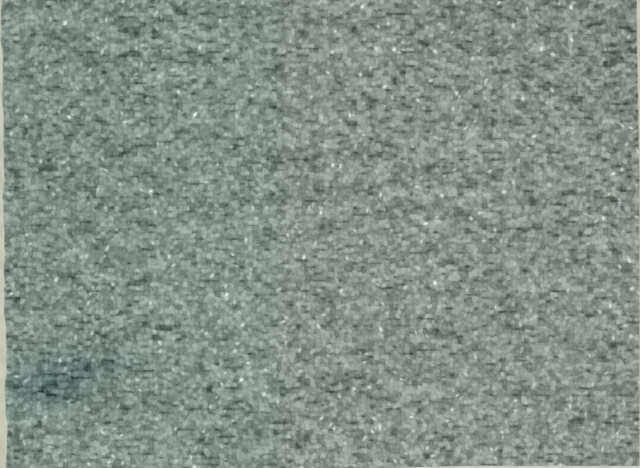
This texture is drawn by a Shadertoy shader. Its source:

```glsl
// Grey-green melange knit cloth with pale backing showing at its borders.
// Soft jittered grains carry random tones; stretched noise adds dark dashes,
// sparse glints add sparkle, and a dim smudge lies near the lower left.

const vec3 CLOTH = vec3(0.540, 0.570, 0.540);
const vec3 BACKING = vec3(0.78, 0.78, 0.72);
const vec3 COOL_TINT = vec3(-0.020, 0.002, 0.008);
const float STITCHES = 98.0; // grains per canvas height

float hash(vec2 p) {
    return fract(sin(dot(p, vec2(127.1, 311.7))) * 43758.545);
}

float valueNoise(vec2 p) {
    vec2 cell = floor(p);
    vec2 f = fract(p);
    f = f * f * (3.0 - 2.0 * f);
    float low = mix(hash(cell), hash(cell + vec2(1.0, 0.0)), f.x);
    float high = mix(hash(cell + vec2(0.0, 1.0)), hash(cell + 1.0), f.x);
    return mix(low, high, f.y);
}

mat2 rotation(float angle) {
    float c = cos(angle);
    float s = sin(angle);
    return mat2(c, -s, s, c);
}

// Soft elliptical blob: 1 at the centre, fading to 0
float blob(vec2 offset, vec2 radius, float angle) {
    vec2 q = rotation(angle) * offset / radius;
    return exp(-dot(q, q));
}

// x: blended grain tone around 0, y: glints, z: closeness to a grain centre
vec3 grains(vec2 p, float sharpness) {
    vec2 home = floor(p);
    float toneSum = 0.0;
    float weightSum = 0.0;
    float glint = 0.0;
    float closeness = 0.0;
    for (int j = -1; j <= 1; j++) {
        for (int i = -1; i <= 1; i++) {
            vec2 id = home + vec2(float(i), float(j));
            vec2 jitter = vec2(hash(id + 17.3), hash(id + 41.9));
            vec2 offset = p - id - 0.15 - 0.7 * jitter;
            float weight = exp(-sharpness * dot(offset, offset));
            toneSum += weight * (hash(id + 5.1) - 0.5);
            weightSum += weight;
            closeness = max(closeness, exp(-3.0 * dot(offset, offset)));
            float rarity = smoothstep(0.92, 1.0, hash(id + 73.7));
            float tilt = 3.14 * hash(id + 91.3);
            glint += rarity * blob(offset, vec2(0.52, 0.30), tilt);
        }
    }
    return vec3(toneSum / max(weightSum, 1e-5), glint, closeness);
}

// Brightness of the knit surface relative to its base colour
float clothTone(vec2 p) {
    vec2 warp = vec2(valueNoise(p * 23.0), valueNoise(p * 23.0 + 60.0)) - 0.5;
    vec3 grain = grains(p * STITCHES + warp, 9.0);
    float dashes = valueNoise(p * vec2(58.0, 135.0) + 9.0);
    float fibres = valueNoise(rotation(0.5) * p * vec2(215.0, 190.0));
    float mottling = valueNoise(p * vec2(17.0, 31.0)) - 0.5;
    float clouds = valueNoise(p * vec2(4.0, 6.0) + 3.0) - 0.5;
    float tone = 0.19 * grain.x + 0.06 * (grain.z - 0.72);
    tone += 0.11 * (dashes - 0.5) - 0.10 * smoothstep(0.28, 0.05, dashes);
    tone += 0.09 * (fibres - 0.5) + 0.05 * mottling + 0.025 * clouds;
    return tone + 0.27 * grain.y;
}

// Dim patch with a tail reaching to the right
float smudge(vec2 p) {
    float core = blob(p - vec2(0.10, 0.18), vec2(0.085, 0.045), 0.2);
    float tail = blob(p - vec2(0.19, 0.215), vec2(0.13, 0.022), 0.1);
    return core + 0.45 * tail;
}

// Regular stitch holes, visible where the cloth is dim
float stitchHoles(vec2 p) {
    vec2 q = p * STITCHES * 2.6;
    return 0.5 + 0.5 * sin(q.x + q.y) * sin(q.x - q.y);
}

// Coverage of the backing along the left, right and bottom borders
float backingMask(vec2 p, float aspect) {
    float soft = 0.0025;
    float wobble = 0.005 * (valueNoise(p.yy * 24.0) - 0.5);
    float leftEdge = mix(0.015, 0.003, p.y) + wobble;
    float rightEdge = aspect - 0.006 * smoothstep(0.55, 1.0, p.y);
    float bottomEdge = 0.006 * smoothstep(0.55, 0.75, p.x / aspect);
    float left = 1.0 - smoothstep(leftEdge - soft, leftEdge + soft, p.x);
    float right = smoothstep(rightEdge - soft, rightEdge + soft, p.x + 0.001);
    float bottom = 1.0 - smoothstep(bottomEdge - soft, bottomEdge, p.y);
    return max(left, max(right, bottom));
}

void mainImage(out vec4 fragColor, in vec2 fragCoord) {
    vec2 p = fragCoord / iResolution.y;
    float aspect = iResolution.x / iResolution.y;

    // Knit surface with slow shading, cooler towards the left
    float light = 0.015 - 0.05 * pow(abs(p.x / aspect - 0.55), 2.0) - 0.015 * p.y;
    vec3 colour = CLOTH + clothTone(p) + light;
    colour += COOL_TINT * (1.0 - smoothstep(0.0, 0.9, p.x / aspect));

    // Smudge
    float dim = smudge(p);
    colour -= dim * (vec3(0.13, 0.10, 0.09) + 0.07 * (stitchHoles(p) - 0.5));

    // Pale borders
    vec3 backing = BACKING + 0.06 * (valueNoise(p * 60.0) - 0.5);
    colour = mix(colour, backing, backingMask(p, aspect));
    fragColor = vec4(clamp(colour, 0.0, 1.0), 1.0);
}
```
